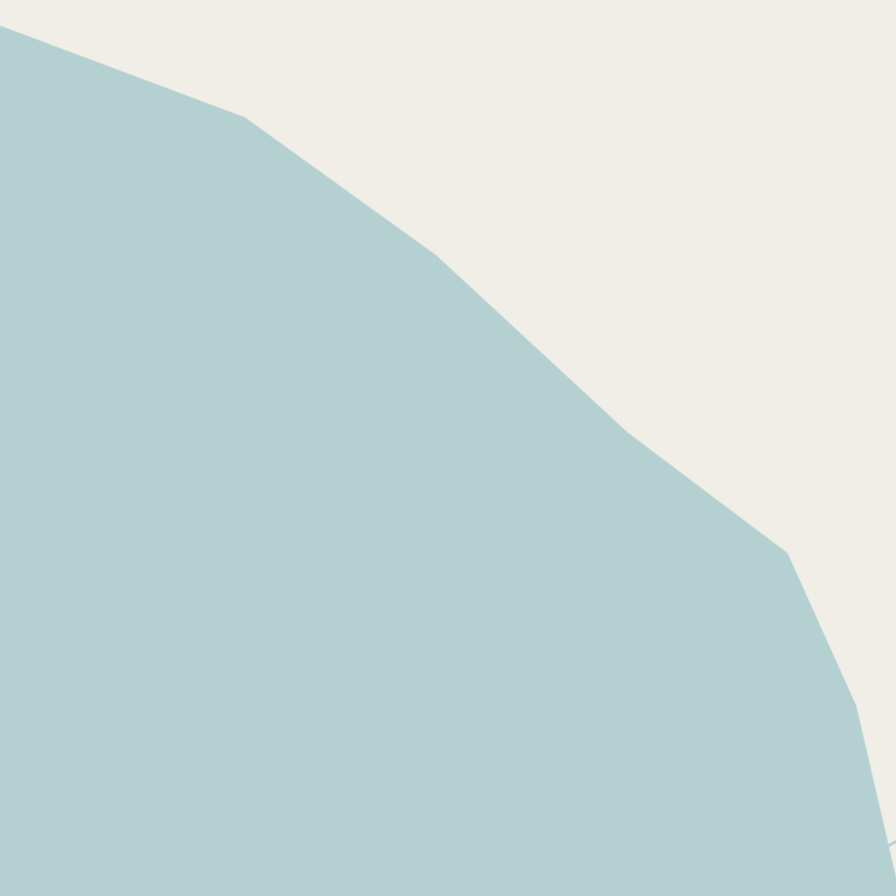
Write a three.js fragment shader that draws this texture map.

```glsl
// Draws a flat teal faceted mass rising to the left on a cream ground.
varying vec2 vUv;

const vec3 CREAM = vec3(0.945, 0.930, 0.904);
const vec3 TEAL = vec3(0.708, 0.814, 0.814);
const float EDGE_SOFTNESS = 0.0013;
const float STROKE_RADIUS = 0.0016;

// Corners of the outline, from upper left to lower right
const vec2 LEFT_TOP = vec2(0.0, 0.9714);
const vec2 SHOULDER = vec2(0.2734, 0.8690);
const vec2 UPPER_BEND = vec2(0.4870, 0.7150);
const vec2 INNER_BEND = vec2(0.7005, 0.5173);
const vec2 OUTER_BEND = vec2(0.8789, 0.3828);
const vec2 LOWER_BEND = vec2(0.9557, 0.2122);
const vec2 RIGHT_BASE = vec2(1.0, 0.0208);

// Thin stroke entering at the right border
const vec2 STROKE_START = vec2(0.990, 0.0555);
const vec2 STROKE_END = vec2(1.010, 0.0660);

// Signed distance to the line from a to b, negative on its right side
float halfPlane(vec2 p, vec2 a, vec2 b) {
  vec2 along = normalize(b - a);
  return dot(p - a, vec2(-along.y, along.x));
}

float segmentDistance(vec2 p, vec2 a, vec2 b) {
  vec2 ab = b - a;
  float t = clamp(dot(p - a, ab) / dot(ab, ab), 0.0, 1.0);
  return length(p - a - ab * t);
}

// Intersection of the facets, with a union at the one inward corner
float facetedMass(vec2 p) {
  float upper = max(halfPlane(p, LEFT_TOP, SHOULDER),
                    halfPlane(p, SHOULDER, UPPER_BEND));
  float middle = min(halfPlane(p, UPPER_BEND, INNER_BEND),
                     halfPlane(p, INNER_BEND, OUTER_BEND));
  float lower = max(halfPlane(p, OUTER_BEND, LOWER_BEND),
                    halfPlane(p, LOWER_BEND, RIGHT_BASE));
  return max(max(upper, middle), lower);
}

float coverage(float signedDistance) {
  return 1.0 - smoothstep(-EDGE_SOFTNESS, EDGE_SOFTNESS, signedDistance);
}

void main() {
  float mass = coverage(facetedMass(vUv));
  float stroke = coverage(segmentDistance(vUv, STROKE_START, STROKE_END) - STROKE_RADIUS);
  gl_FragColor = vec4(mix(CREAM, TEAL, max(mass, stroke)), 1.0);
}
```
